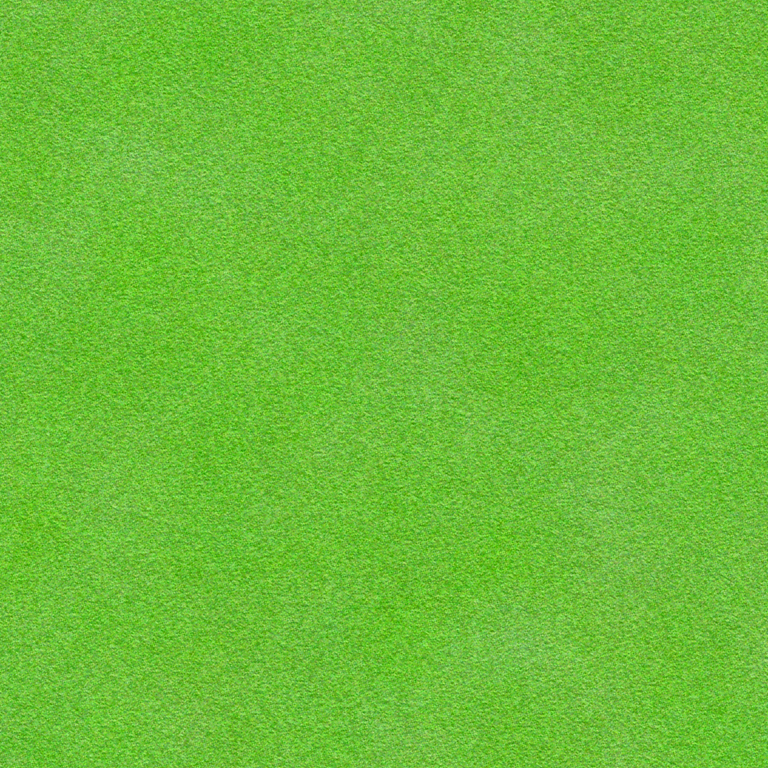
Reproduce this texture procedurally as a WebGL 2 fragment shader.

```glsl
#version 300 es
precision highp float;
// Dense, short-cropped green turf seen from above. Fine grain, slightly wider
// than tall, is lit from the top and tinted by independent noise fields;
// soft cloudy patches shift the lawn between saturated and pale green.
uniform vec2 u_resolution;
out vec4 fragColor;

// Three independent random values for each lattice cell
vec3 hash3(ivec2 cell, int seed) {
  uvec3 v = uvec3(ivec3(cell, seed)) * 1664525u + 1013904223u;
  v.x += v.y * v.z; v.y += v.z * v.x; v.z += v.x * v.y;
  v ^= v >> 16u;
  v.x += v.y * v.z; v.y += v.z * v.x; v.z += v.x * v.y;
  return vec3(v >> 8u) / 16777216.0;
}

// Smooth value noise in three channels, centred on zero
vec3 noise3(vec2 p, int seed) {
  ivec2 cell = ivec2(floor(p));
  vec2 f = fract(p);
  f = f * f * (3.0 - 2.0 * f);
  vec3 low = mix(hash3(cell, seed), hash3(cell + ivec2(1, 0), seed), f.x);
  vec3 high = mix(hash3(cell + ivec2(0, 1), seed), hash3(cell + ivec2(1, 1), seed), f.x);
  return mix(low, high, f.y) - 0.5;
}

// Broad cloudy patches
vec3 patches(vec2 uv) {
  vec3 sum = vec3(0.0);
  float amplitude = 0.4;
  vec2 p = uv * 8.0 + 3.7;
  for (int octave = 0; octave < 4; octave++) {
    sum += amplitude * noise3(p, octave);
    p = mat2(1.6, 1.2, -1.2, 1.6) * p + 40.0;
    amplitude *= 0.7;
  }
  return sum;
}

// Blade tips: short tufts with a finer, turned speckle on top
vec3 grain(vec2 uv) {
  vec2 turned = mat2(0.86, 0.51, -0.51, 0.86) * uv;
  return 0.48 * noise3(uv * vec2(270.0, 370.0), 11)
       + 0.62 * noise3(turned * 570.0, 12);
}

void main() {
  vec2 uv = gl_FragCoord.xy / min(u_resolution.x, u_resolution.y);
  vec3 cloud = patches(uv);
  vec3 blades = grain(uv);
  vec3 below = grain(uv - vec2(0.0004, 0.002));

  // Relief, paleness and yellow-to-blue tint
  float light = 0.66 * blades.x + 0.32 * (blades.x - below.x) + 0.1 * cloud.x;
  float pale = 0.95 * blades.y + 0.6 * cloud.y;
  float warm = blades.z + 0.2 * cloud.z;

  vec3 color = vec3(0.432, 0.742, 0.223);
  color += light * vec3(0.34, 0.36, 0.27);
  color += pale * vec3(0.16, -0.01, 0.30);
  color += warm * vec3(0.13, -0.04, -0.09);
  fragColor = vec4(clamp(color, 0.0, 1.0), 1.0);
}
```
